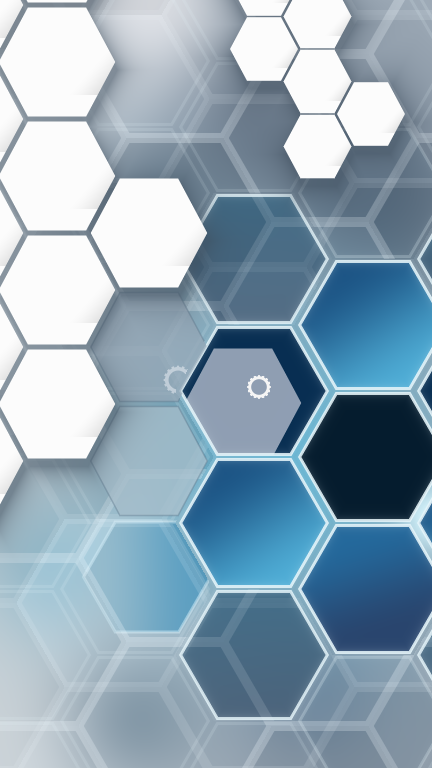
Reproduce this background procedurally as a WebGL 1 fragment shader.

```glsl
precision highp float;
// Layered hexagon background: a soft grey-blue wash, ghost honeycombs, glowing
// blue cells on a lattice, then two clusters of white tiles with soft shadows.
// The canvas is 7.68 units high; every layer is built from hexagon distances.
uniform vec2 u_resolution;

float cover(float d) {
  return clamp(0.5 - d * u_resolution.y / 7.68, 0.0, 1.0);
}

float hash(vec2 p) {
  return fract(sin(dot(p, vec2(12.9898, 78.233))) * 43758.5453);
}

float spot(vec2 p, vec2 center, float radius) {
  vec2 d = (p - center) / radius;
  return exp(-dot(d, d));
}

// Distance to a flat-topped hexagon.
float hexDist(vec2 p, float apothem) {
  p = abs(p);
  return max(p.y, dot(p, vec2(0.866, 0.5))) - apothem;
}

// Center of the closest cell in a staggered lattice.
vec2 nearestCell(vec2 p, vec2 pitch) {
  vec2 size = vec2(2.0 * pitch.x, pitch.y);
  vec2 a = floor(p / size + 0.5) * size;
  vec2 b = (floor(p / size) + 0.5) * size;
  return hexDist(p - a, 0.0) < hexDist(p - b, 0.0) ? a : b;
}

float isCell(vec2 cell, vec2 center) {
  return 1.0 - step(0.3, distance(cell, center));
}

float gear(vec2 p, float radius) {
  float teeth = 0.09 * radius * smoothstep(-0.4, 0.4, cos(16.0 * atan(p.y, p.x)));
  float r = length(p);
  return max(r - radius * 0.9 - teeth, radius * 0.65 - r);
}

// Closest white tile: distance in x, position inside the tile in yz.
vec3 tiles(vec2 p, vec2 pitch, float apothem, bool small) {
  vec3 best = vec3(9.0);
  for (int i = -1; i <= 2; i++) {
    for (int j = -1; j <= 3; j++) {
      float c = float(i), r = float(j);
      bool used = small ? c >= 0.0 && r <= min(c, 1.0) && (c < 2.0 || r == 1.0)
                        : c < 1.0 || (c == 1.0 && r == 1.0);
      vec2 q = p - vec2(c, -r - 0.5 * mod(c, 2.0)) * pitch;
      float d = hexDist(q * vec2(1.08, 1.0), apothem);
      if (used && d < best.x) best = vec3(d, q / apothem);
    }
  }
  return best;
}

vec3 addTiles(vec3 color, vec2 p, vec2 origin, vec2 pitch, float apothem, bool small) {
  float shadow = tiles(p - origin + vec2(-0.02, 0.08), pitch, apothem, small).x;
  color = mix(color, vec3(0.25, 0.31, 0.37), 0.55 * exp(-max(shadow, 0.0) * 7.0));
  vec3 tile = tiles(p - origin, pitch, apothem, small);
  float fold = smoothstep(0.5, 1.3, dot(tile.yz, vec2(0.75, -0.65)));
  vec3 paper = vec3(0.99) - 0.17 * fold * step(-0.6, tile.z);
  return mix(color, paper, cover(tile.x));
}

void main() {
  vec2 p = gl_FragCoord.xy / u_resolution.y * 7.68;

  // Background wash
  vec3 color = mix(vec3(0.83, 0.86, 0.88), vec3(0.57, 0.62, 0.67), smoothstep(0.0, 3.0, p.x));
  color = mix(color, vec3(0.82, 0.83, 0.85), spot(p, vec2(1.5, 7.6), 0.8));
  color = mix(color, vec3(0.36, 0.42, 0.49), 0.75 * spot(p, vec2(2.5, 6.4), 0.8));
  color = mix(color, vec3(0.35, 0.41, 0.48), 0.85 * spot(p, vec2(3.7, 5.7), 1.0));
  color = mix(color, vec3(0.42, 0.50, 0.57), 0.85 * spot(p, vec2(1.6, 5.7), 0.8));
  color = mix(color, vec3(0.60, 0.76, 0.83), 0.8 * spot(p, vec2(0.5, 2.0), 0.8));
  color = mix(color, vec3(0.48, 0.56, 0.62), 0.85 * spot(p, vec2(1.4, 0.5), 0.7));
  color = mix(color, vec3(0.42, 0.50, 0.59), 0.7 * spot(p, vec2(3.1, 0.8), 0.7));
  color = mix(color, vec3(0.38, 0.70, 0.82), 0.95 * spot(p, vec2(2.9, 3.1), 1.6));
  color = mix(color, vec3(0.85, 0.97, 1.0), spot(p, vec2(4.35, 2.5), 0.35));

  // Blue cells, solid around the middle right and faint elsewhere
  vec2 origin = vec2(2.54, 3.77);
  vec2 cell = nearestCell(p - origin, vec2(1.19, 1.32)) + origin;
  vec2 q = p - cell;
  float d = hexDist(q, 0.635);
  float away = abs(cell.y - 3.1);
  float muted = step(1.6, away);
  float solid = step(2.0, cell.x) * (1.0 - smoothstep(1.8, 2.9, away));
  vec3 fill = mix(vec3(0.11, 0.33, 0.52), vec3(0.31, 0.68, 0.84), smoothstep(-0.6, 0.7, 0.5 * q.x - 0.8 * q.y));
  fill = mix(fill, vec3(0.26, 0.39, 0.49) + 0.06 * vec3(-0.5, 0.5, 0.7) * q.y, muted);
  vec3 dusk = mix(vec3(0.16, 0.27, 0.43), vec3(0.14, 0.41, 0.61), smoothstep(-0.5, 0.6, q.y - 0.3 * q.x));
  fill = mix(fill, dusk, isCell(cell, vec2(3.73, 1.79)));
  fill = mix(fill, vec3(0.02, 0.11, 0.18), isCell(cell, vec2(3.73, 3.11)));
  fill = mix(fill, vec3(0.03, 0.18, 0.32), max(isCell(cell, origin), isCell(cell, vec2(4.92, 3.77))));
  float plate = cover(hexDist((p - vec2(2.43, 3.65)) * vec2(1.08, 1.0), 0.545));
  fill = mix(fill, vec3(0.56, 0.62, 0.70), plate * isCell(cell, origin));
  color = mix(color, fill, cover(d) * solid);

  // Pale blue cell beside the lattice
  float side = hexDist(p - vec2(1.47, 1.91), 0.55);
  vec3 pale = mix(vec3(0.53, 0.68, 0.75), vec3(0.27, 0.56, 0.71), smoothstep(0.9, 2.0, p.x));
  color = mix(color, pale, 0.8 * cover(side) * (1.0 - solid));
  color = mix(color, vec3(0.8, 0.9, 0.94), 0.5 * cover(abs(side) - 0.015) * (1.0 - solid));

  // Ghost honeycombs
  float veil = mix(1.0, 0.45 * muted, solid);
  for (int i = 0; i < 2; i++) {
    vec2 g = p - vec2(1.75, 5.46) + float(i) * vec2(0.62, 0.45);
    vec2 id = nearestCell(g, vec2(1.45, 1.68));
    float band = cover(-hexDist(g - id, 0.79));
    color += veil * 0.07 * (hash(floor(id * 10.0 + 0.5)) - 0.5);
    color = mix(color, vec3(0.92, 0.95, 0.97), veil * band * (0.28 - 0.14 * float(i)));
  }

  // Bright rims with a soft halo
  float rim = cover(abs(d) - 0.014) + 0.22 * exp(-abs(d) * 28.0);
  color = mix(color, vec3(0.90, 0.96, 0.98), min(rim, 1.0) * mix(0.16, 0.88, solid));

  // Translucent tiles and gears
  for (int i = 0; i < 2; i++) {
    float glass = hexDist((p - vec2(1.49, 4.21 - 1.14 * float(i))) * vec2(1.08, 1.0), 0.545);
    vec3 tint = mix(vec3(0.59, 0.66, 0.72), vec3(0.66, 0.75, 0.80), float(i));
    color = mix(color, tint, 0.75 * cover(glass) * (1.0 - solid * cover(d)));
    color = mix(color, vec3(0.36, 0.46, 0.54), 0.4 * cover(abs(glass) - 0.008) * (1.0 - solid));
  }
  color = mix(color, vec3(0.86, 0.89, 0.92), 0.65 * cover(gear(p - vec2(1.78, 3.88), 0.145)) * (1.0 - solid));
  color = mix(color, vec3(0.96), cover(gear(p - vec2(2.59, 3.81), 0.12)));

  // White tile clusters
  color = addTiles(color, p, vec2(2.64, 7.19), vec2(0.535, 0.65), 0.318, true);
  color = addTiles(color, p, vec2(0.57, 7.06), vec2(0.92, 1.14), 0.545, false);
  gl_FragColor = vec4(color, 1.0);
}
```
